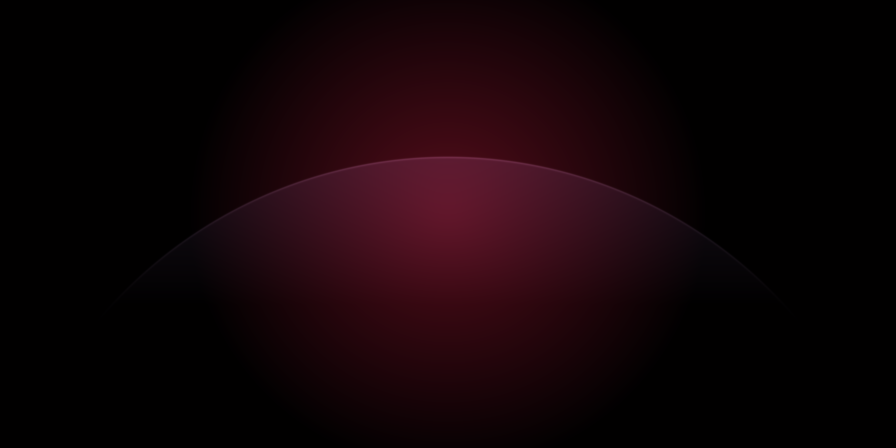
Write a WebGL 2 fragment shader that draws this background.

```glsl
#version 300 es
precision highp float;
// A dark horizon: a crimson radial glow behind a translucent dome with a thin lit rim.

uniform vec2 u_resolution;
out vec4 fragColor;

// Lengths are in canvas heights; x is measured from the vertical centre line.
const vec3 BASE_COLOR = vec3(0.003, 0.0, 0.001);
const vec3 GLOW_COLOR = vec3(0.315, 0.048, 0.100);
const vec3 SHEEN_COLOR = vec3(0.095, 0.066, 0.108);
const vec3 RIM_COLOR = vec3(0.085, 0.065, 0.085);

const vec2 GLOW_CENTER = vec2(0.0, 0.526);
const float GLOW_RADIUS = 0.54;
const float GLOW_SOFTNESS = 0.04;

const float DOME_TOP = 0.650;
const float DOME_RADIUS = 1.02;
const float SHEEN_DEPTH = 0.33;
const float RIM_DEPTH = 0.37;
const float RIM_WIDTH = 0.0026;

// Linear falloff with a rounded peak.
float radialGlow(vec2 p) {
    vec2 d = p - GLOW_CENTER;
    float dist = sqrt(dot(d, d) + GLOW_SOFTNESS * GLOW_SOFTNESS) - GLOW_SOFTNESS;
    return max(1.0 - dist / GLOW_RADIUS, 0.0);
}

// Signed distance to the dome, negative inside.
float domeDistance(vec2 p) {
    return length(p - vec2(0.0, DOME_TOP - DOME_RADIUS)) - DOME_RADIUS;
}

// Fades from 1 at the dome's top to 0 at the given depth below it.
float fadeBelowTop(float y, float depth) {
    return clamp(1.0 - (DOME_TOP - y) / depth, 0.0, 1.0);
}

void main() {
    float pixel = 1.0 / u_resolution.y;
    vec2 p = (gl_FragCoord.xy - vec2(0.5 * u_resolution.x, 0.0)) * pixel;

    // Glow
    vec3 color = BASE_COLOR + GLOW_COLOR * radialGlow(p);

    // Dome sheen, brightest at the top
    float dist = domeDistance(p);
    float inside = 1.0 - smoothstep(-pixel, pixel, dist);
    color += SHEEN_COLOR * inside * fadeBelowTop(p.y, SHEEN_DEPTH);

    // Rim light just inside the edge
    float rimOffset = (dist + 0.5 * RIM_WIDTH) / RIM_WIDTH;
    float rim = exp(-rimOffset * rimOffset);
    color += RIM_COLOR * rim * fadeBelowTop(p.y, RIM_DEPTH);

    fragColor = vec4(color, 1.0);
}
```
